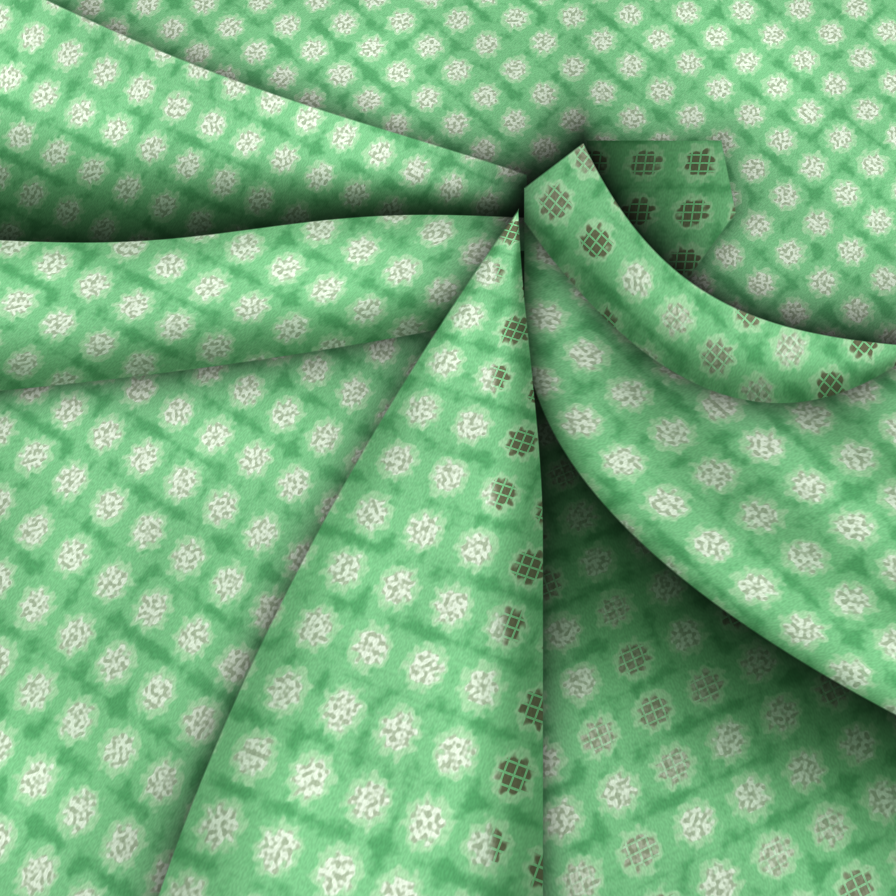
Give the GLSL for this texture, as a Shadertoy shader.

```glsl
// Draped green brocade: overlapping folds gathered at a knot, woven with frayed
// silver motifs. Each fold is a curved mask with its own motif lattice and light,
// painted back to front; every fold casts a soft shadow on the cloth behind it.

#define MOTIF_RADIUS 0.37
#define CORE_RADIUS 0.26
#define FRAY 0.13
#define SHADOW_WIDTH 0.022
#define GRAIN 0.09
#define CREASE 0.10

const vec3 GROUND = vec3(0.35, 0.66, 0.42);
const vec3 LEAF   = vec3(0.50, 0.79, 0.55);
const vec3 PALE   = vec3(0.66, 0.86, 0.66);
const vec3 SILVER = vec3(0.91, 0.96, 0.88);
const vec3 ROSE   = vec3(0.66, 0.72, 0.61);
const vec3 BRONZE = vec3(0.40, 0.39, 0.29);

float hash(vec2 p) {
    return fract(sin(dot(p, vec2(127.1, 311.7))) * 43758.5);
}

float corner(vec2 cell, vec2 f) {
    float angle = 6.2832 * hash(cell);
    return dot(vec2(cos(angle), sin(angle)), f);
}

// Gradient noise, about -0.7 to 0.7
float noise(vec2 p) {
    vec2 i = floor(p), f = p - i, u = f * f * (3.0 - 2.0 * f), e = vec2(0, 1);
    return mix(mix(corner(i, f), corner(i + e.yx, f - e.yx), u.x),
               mix(corner(i + e, f - e), corner(i + 1.0, f - 1.0), u.x), u.y);
}

// Lattice coordinates from an origin, two steps and a perspective growth
vec2 lattice(vec2 p, vec2 origin, vec2 stepA, vec2 stepB, float growth) {
    vec2 q = p - origin;
    return inverse(mat2(stepA, stepB)) * (q / (1.0 + growth * q.y));
}

// Cloth with one motif per lattice cell; tarnish turns the metal dark
vec3 brocade(vec2 uv, float light, float tarnish) {
    vec2 id = floor(uv + 0.5), f = uv - id;
    float fray = noise(uv * 9.0), cloud = noise(uv * 3.0 + 7.0);
    float r = length(f) + FRAY * fray + 0.02 * cos(8.0 * atan(f.y, f.x + 1e-4));

    // Ground and the leafy clouds around the motifs
    float leaf = length(f * vec2(0.8, 1.0)) + 0.28 * cloud + 0.12 * fray;
    vec3 c = mix(GROUND, LEAF, smoothstep(0.64, 0.40, leaf));
    c = mix(c, PALE, smoothstep(0.05, -0.05, r - MOTIF_RADIUS));

    // Glittering metal core, split into small tiles where it is dark
    float glitter = noise(uv * 13.0 + 3.0);
    vec3 metal = mix(ROSE, SILVER, smoothstep(-0.35, 0.25, glitter));
    vec2 tile = abs(fract(f * 6.0) - 0.5);
    float solid = smoothstep(0.46, 0.32, max(tile.x, tile.y));
    float dark = smoothstep(0.35, 0.75, tarnish + 0.4 * (hash(id) - 0.5));
    metal = mix(metal, mix(LEAF, BRONZE, solid), dark);
    c = mix(c, metal, 0.9 * smoothstep(0.05, -0.05, r - CORE_RADIUS));

    c *= 1.0 + GRAIN * noise(uv * vec2(31.0, 17.0)) + CREASE * noise(uv * 0.45);
    return c * pow(vec3(light), vec3(1.25, 1.0, 1.2));
}

// Lay a fold over the cloth; d is positive inside
void drape(inout vec3 c, float d, vec3 cloth, float shadow) {
    float w = max(fwidth(d), 1e-4);
    c *= 1.0 - shadow * exp(-max(-d, 0.0) / SHADOW_WIDTH);
    c = mix(c, cloth, smoothstep(-w, w, d));
}

void mainImage(out vec4 fragColor, in vec2 fragCoord) {
    vec2 p = fragCoord / iResolution.xy;
    p.y = 1.0 - p.y;                       // y measured down from the top
    float x = p.x, y = p.y;

    // Fold outlines
    float ridge = 0.204 + 0.39 * (x - 0.585) + 0.012 * sin(7.0 * x);
    float valley = 0.268 - 0.045 * x + 0.008 * sin(11.0 * x);
    float hem = 0.436 - 0.09 * x - 0.10 * x * x;
    float t = y - 0.21;
    float coneL = 0.596 - 0.72 * t + 0.24 * t * t;
    float coneR = 0.578 + 0.028 * smoothstep(0.2, 0.6, y);
    float sweep = max(y - 0.36, 0.0) / 0.68;
    float swagEdge = (x - 0.585 - sweep * sweep) / sqrt(1.0 + 8.6 * sweep * sweep);
    float collar = 0.16 + 0.76 * max(0.651 - x, 0.0)
                 + 0.235 * (1.0 - exp(-9.0 * max(x - 0.651, 0.0)));
    float tuck = 0.45 - 2.5 * (x - 0.87) * (x - 0.87);

    // Flat cloth behind
    vec2 uv = lattice(p, vec2(0.703, 0.016), vec2(0.0325, 0.027), vec2(0.031, -0.029), 0.3);
    vec3 c = brocade(uv, 1.0 + 0.12 * noise(p * 4.0), 0.0);

    // Upper left roll
    float s = (y - ridge) / max(valley - ridge, 0.02);
    uv = lattice(p, vec2(0.237, 0.139), vec2(0.040, 0.0195), vec2(0.027, -0.0455), 0.0);
    drape(c, min((y - ridge) * 0.93, 0.588 - x),
          brocade(uv, mix(1.05, 0.42, smoothstep(0.4, 1.0, s)), 0.0), 0.45);

    // Lower left cloth
    uv = lattice(p, vec2(0.198, 0.46), vec2(0.042, 0.026), vec2(0.0365, -0.05), 0.4);
    drape(c, min(y - 0.32, 0.6 - x), brocade(uv, 0.98 + 0.15 * noise(p * 5.0), 0.0), 0.0);

    // Second left roll
    s = (y - valley) / (hem - valley);
    float roll = 0.9 + 0.14 * smoothstep(0.0, 0.3, s) - 0.42 * smoothstep(0.5, 1.0, s);
    uv = lattice(p, vec2(0.189, 0.297), vec2(0.0455, 0.0234), vec2(0.039, -0.044), 0.0);
    drape(c, min(min(y - valley, hem - y), 0.588 - x), brocade(uv, roll, 0.15), 0.5);

    // Shaded cloth at the lower right
    float depth = smoothstep(0.0, 0.20, -swagEdge) * smoothstep(0.45, 0.85, y + 0.3 * (x - 0.6));
    uv = lattice(p, vec2(0.777, 0.919), vec2(0.0625, -0.031), vec2(0.025, 0.066), 0.4);
    drape(c, min(0.03 - swagEdge, min(x - 0.57, y - 0.28)),
          brocade(uv, mix(0.38, 0.97, depth), 0.42), 0.0);

    // Flap behind the collar
    float flap = min(min(y - 0.157, x - 0.655),
                     min(0.805 + 0.2 * (y - 0.157) - x, 0.823 - 0.73 * (y - 0.235) - x));
    uv = lattice(p, vec2(0.72, 0.182), vec2(0.061, 0.0), vec2(-0.008, 0.055), 0.0);
    drape(c, flap, brocade(uv, 0.5 + 2.4 * max(x - 0.68, 0.0), 0.85), 0.35);

    // Right swag, then the collar tucked over it
    float swag = min(swagEdge, (y - collar) * 0.75);
    float pleat = 0.93 + 0.08 * sin(38.0 * swagEdge) - 0.3 * exp(-swagEdge / 0.015);
    uv = lattice(p, vec2(0.794, 0.608), vec2(0.050, 0.047), vec2(0.055, -0.033), 0.2);
    drape(c, swag, brocade(uv, clamp(pleat, 0.55, 1.1), 0.15), 0.45);
    s = (y - collar) / max(tuck - collar, 0.02);
    uv = lattice(p, vec2(0.71, 0.3125), vec2(0.045, 0.043), vec2(0.037, -0.052), 0.0);
    drape(c, min(swag, (tuck - y) * 0.8),
          brocade(uv, 0.98 - 0.38 * smoothstep(0.3, 1.0, s), 0.6), 0.5);

    // Central cone
    s = clamp((x - coneL) / max(coneR - coneL, 0.01), 0.0, 1.0);
    float cone = 0.84 + 0.2 * smoothstep(0.0, 0.35, s) - 0.36 * smoothstep(0.72, 1.0, s);
    uv = lattice(p, vec2(0.475, 0.745), vec2(0.062, 0.0225), vec2(-0.030, 0.070), 0.4);
    drape(c, min((x - coneL) * 0.85, coneR - x),
          brocade(uv, cone, smoothstep(0.53, 0.58, x)), 0.5);

    fragColor = vec4(clamp(c, 0.0, 1.0), 1.0);
}
```
